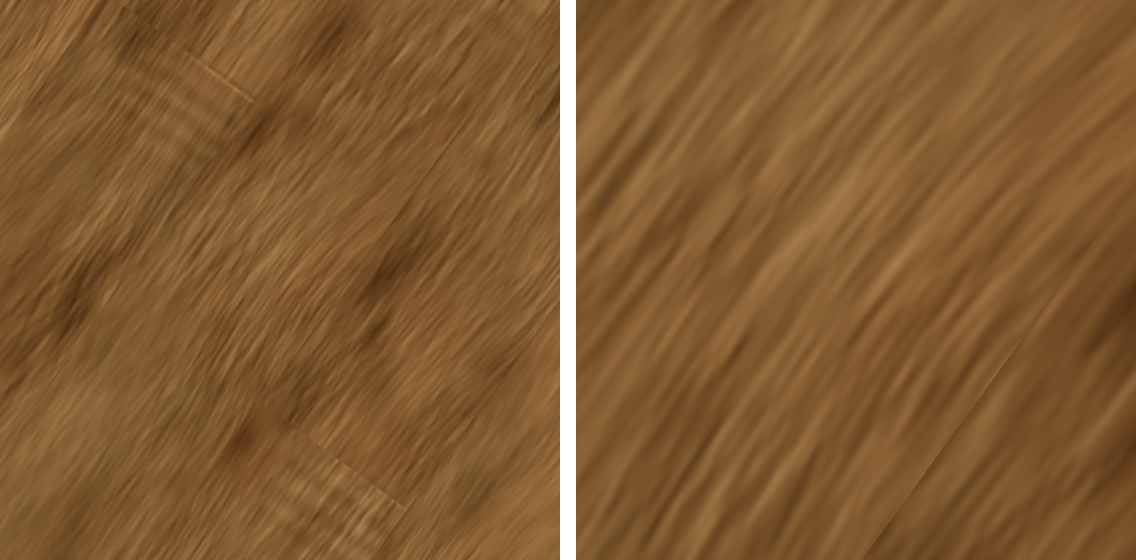
Left: the whole. Right: its middle third, enlarged.
Reproduce this texture procedurally as a WebGL 2 fragment shader.

```glsl
#version 300 es
precision highp float;
// Diagonal brown wood planks with fine grain, dark stains and faint joints.
uniform vec2 u_resolution;
out vec4 fragColor;

float hash(vec2 p) {
  return fract(sin(dot(p, vec2(127.1, 311.7))) * 43758.5453);
}

float noise(vec2 p) {
  vec2 i = floor(p), f = fract(p);
  f = f * f * (3.0 - 2.0 * f);
  return mix(mix(hash(i), hash(i + vec2(1, 0)), f.x),
             mix(hash(i + vec2(0, 1)), hash(i + vec2(1, 1)), f.x), f.y);
}

float fbm(vec2 p) {
  float sum = 0.0, amp = 0.5;
  for (int i = 0; i < 4; i++) {
    sum += amp * (noise(p) - 0.5);
    p = mat2(0.96, 0.28, -0.28, 0.96) * p * 2.03 + 17.3;
    amp *= 0.5;
  }
  return sum;
}

// Fibres run along x; y crosses them.
float fibres(vec2 q) {
  return 0.42 * noise(q * vec2(9.0, 72.0))
       + 0.36 * noise(q * vec2(21.0, 125.0) + 31.0)
       + 0.22 * noise(q * vec2(42.0, 190.0) + 67.0) - 0.5;
}

// Elongated dark stains, wider along the grain.
float stains(vec2 p, mat2 toGrain) {
  const vec3 spots[12] = vec3[12](
    vec3(0.69, 0.50, 1.5), vec3(0.66, 0.38, 0.9), vec3(0.45, 0.76, 1.2),
    vec3(0.14, 0.46, 1.0), vec3(0.69, 0.32, 0.8), vec3(0.24, 0.94, 0.7),
    vec3(0.44, 0.22, 0.7), vec3(0.54, 0.29, 0.8), vec3(0.59, 0.95, 1.1),
    vec3(0.85, 0.12, 1.2), vec3(0.03, 0.35, 0.9), vec3(0.99, 0.82, 0.7));
  float sum = 0.0;
  for (int i = 0; i < 12; i++) {
    vec2 d = toGrain * (p - spots[i].xy) / (vec2(0.072, 0.034) * spots[i].z);
    sum += exp(-dot(d, d));
  }
  return min(sum, 1.2);
}

void main() {
  vec2 p = gl_FragCoord.xy / u_resolution;
  mat2 toGrain = mat2(0.59, 0.81, 0.81, -0.59);
  vec2 g = toGrain * p;

  // Staggered planks: row across the grain, board along it.
  float across = (g.y + 0.114) / 0.325;
  float row = floor(across);
  float fromSeam = (across - row) * 0.325;
  float along = (g.x - 1.467 - 0.535 * row) / 1.5;
  float board = floor(along);
  float pastJoint = (along - board) * 1.5;
  float beforeJoint = 1.5 - pastJoint;
  vec2 seed = vec2(row * 7.3 + board * 3.1, row * 4.7 + board * 9.2);

  // Gently bent grain with relief from the fibre slope.
  vec2 q = g + seed;
  q.y += 0.075 * (noise(q * vec2(2.5, 4.0)) - 0.5) + 0.007 * fbm(q * vec2(9.0, 15.0) + 5.0);
  float grain = fibres(q);
  float relief = grain - fibres(q + vec2(0.001, 0.0045));
  float contrast = 0.45 + 1.1 * noise(q * vec2(5.0, 9.0) + 40.0);

  // Broad tone, mottling and stains.
  float tone = 0.61 + 0.95 * fbm(q * vec2(3.0, 7.0) + 12.0);
  tone += 0.50 * fbm(q * vec2(14.0, 32.0) + 51.0);
  tone += contrast * (0.72 * grain + 0.66 * relief);
  tone -= 0.50 * stains(p + 0.05 * fbm(p * 9.0), toGrain)
        * (0.55 + 0.9 * noise(q * vec2(13.0, 38.0) + 8.0));
  tone += 0.18 * (smoothstep(0.42, 0.75, -g.y) + smoothstep(0.62, 0.8, g.y));

  // Cross-grain ripples fading away from each board end.
  float ripple = sin(beforeJoint * 125.0 + 7.0 * fbm(g * 8.0) + 12.0 * g.y);
  tone += 0.13 * ripple * smoothstep(0.01, 0.05, beforeJoint)
        * smoothstep(0.24, 0.10, beforeJoint) * smoothstep(0.04, 0.16, fromSeam);

  // Long seams: soft dark edge beside a thin worn highlight.
  float seamWear = 0.2 + 0.8 * smoothstep(0.3, 0.7, noise(vec2(g.x * 5.0, row * 5.0)));
  float toSeam = min(fromSeam, 0.325 - fromSeam);
  tone -= 0.22 * seamWear * exp(-pow(toSeam / 0.004, 2.0));
  tone -= 0.24 * seamWear * exp(-fromSeam / 0.025);
  tone += 0.18 * seamWear * exp(-pow((0.325 - fromSeam - 0.007) / 0.004, 2.0));

  // Butt joints: pale line with a dark lip, strongest toward one side.
  float jointWear = smoothstep(0.10, 0.28, fromSeam) * (row < 0.0 ? 1.0 : 0.35);
  tone += 0.42 * jointWear * exp(-pow((beforeJoint - 0.003) / 0.0035, 2.0));
  tone -= 0.25 * jointWear * exp(-pow((pastJoint - 0.005) / 0.004, 2.0));

  // Brown ramp, drifting slightly between reddish and olive.
  vec3 darkBrown = vec3(0.385, 0.250, 0.115);
  vec3 midBrown = vec3(0.485, 0.335, 0.170);
  vec3 paleBrown = vec3(0.590, 0.430, 0.250);
  tone = clamp(tone, -0.4, 1.4);
  vec3 wood = tone < 0.5 ? mix(darkBrown, midBrown, tone * 2.0)
                         : mix(midBrown, paleBrown, tone * 2.0 - 1.0);
  wood += vec3(0.030, -0.018, -0.020) * fbm(q * vec2(4.0, 7.0) + 80.0);
  fragColor = vec4(wood, 1.0);
}
```
